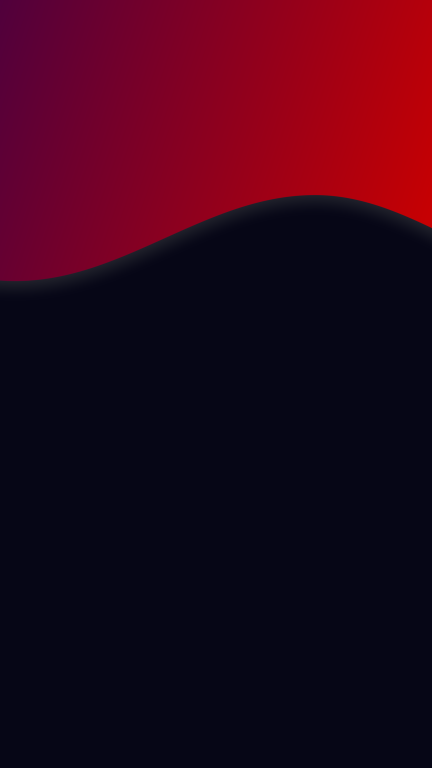
This background is drawn by a Shadertoy shader. Its source:

```glsl
// A dark rolling wave with a soft rim light beneath a purple-to-red gradient sky.

const float PI = 3.14159265;
const vec3 PURPLE = vec3(0.315, 0.0, 0.235);
const vec3 RED    = vec3(0.775, 0.0, 0.010);
const vec3 NIGHT  = vec3(0.025, 0.025, 0.088);
const vec3 RIM    = vec3(0.135, 0.140, 0.175);

// Height of the crest at x; both run from 0 to 1 across the canvas.
float waveHeight(float x, float middle, float amplitude) {
    float t = (x - 0.035) / 0.694;
    float phase = PI * (t + 0.09 * max(t - 1.0, 0.0));
    return middle - amplitude * cos(phase);
}

// Signed distance to the crest in canvas heights, positive below it.
float depthBelowWave(vec2 uv, float aspect) {
    const float middle = 0.690, amplitude = 0.056, delta = 0.002;
    float height = waveHeight(uv.x, middle, amplitude);
    float rise = waveHeight(uv.x + delta, middle, amplitude)
               - waveHeight(uv.x - delta, middle, amplitude);
    float slope = rise / (2.0 * delta * aspect);
    return (height - uv.y) / sqrt(1.0 + slope * slope);
}

// Slanted gradient, growing to the right and slightly downward.
vec3 skyColor(vec2 uv) {
    float t = (uv.x + 0.62 * (1.0 - uv.y)) / 1.162;
    return mix(PURPLE, RED, clamp(t, 0.0, 1.0));
}

// Dark body, brightest along its rim and fading inward.
vec3 bodyColor(float depth, float glowWidth) {
    float fade = 1.0 - smoothstep(-0.4 * glowWidth, glowWidth, depth);
    return mix(NIGHT, RIM, fade * 1.1);
}

void mainImage(out vec4 fragColor, in vec2 fragCoord) {
    vec2 uv = fragCoord / iResolution.xy;
    float aspect = iResolution.x / iResolution.y;
    float depth = depthBelowWave(uv, aspect);

    // Blend across about one pixel for a smooth edge.
    float softness = 0.7 / iResolution.y;
    float coverage = smoothstep(-softness, softness, depth);
    vec3 color = mix(skyColor(uv), bodyColor(depth, 0.027), coverage);
    fragColor = vec4(color, 1.0);
}
```
